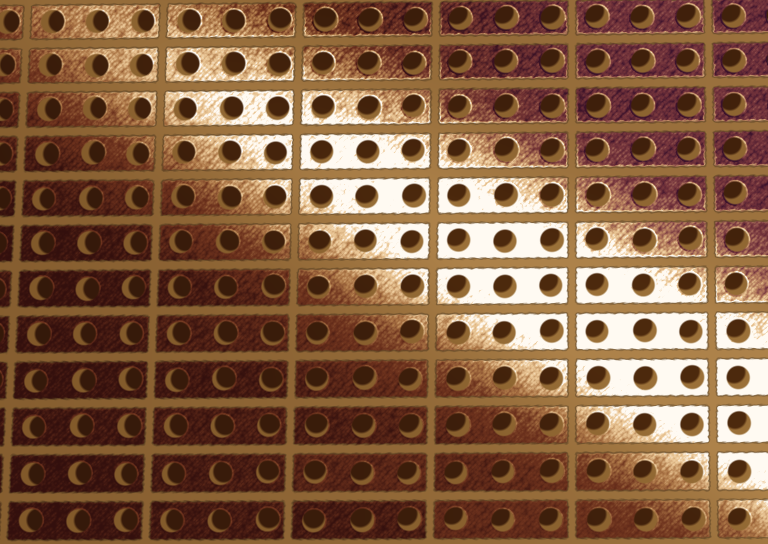
Write a Shadertoy shader that draws this pattern.

```glsl
// Copper strip board: drilled three-hole pads in slight perspective under a diagonal glare.

const float HOLE_RADIUS = 0.0213;
const vec2 HALF_GAP = vec2(0.0085, 0.0097);

vec2 hash22(vec2 p) {
    vec3 q = fract(p.xyx * vec3(0.1031, 0.1030, 0.0973));
    q += dot(q, q.yzx + 33.33);
    return fract((q.xx + q.yz) * q.zy);
}

// Cellular noise: distance to the nearest scattered point.
float cellular(vec2 p) {
    vec2 cell = floor(p), f = p - cell;
    float nearest = 2.0;
    for (int j = -1; j <= 1; j++)
        for (int i = -1; i <= 1; i++) {
            vec2 o = vec2(i, j);
            nearest = min(nearest, length(o + hash22(cell + o) - f));
        }
    return nearest;
}

float boxDistance(vec2 p, vec2 halfSize, float corner) {
    vec2 d = abs(p) - halfSize + corner;
    return length(max(d, 0.0)) + min(max(d.x, d.y), 0.0) - corner;
}

float fill(float d, float soft) {
    return 1.0 - smoothstep(-soft, soft, d);
}

// Signed height above or below the axis of the glare; negative is above.
float glareOffset(vec2 p) {
    return p.y - 0.202 - 0.574 * (p.x - 0.432);
}

float glare(vec2 p) {
    float offset = glareOffset(p) / 0.195;
    float strength = mix(0.2, 1.2, smoothstep(-0.4, 1.1, p.x));
    return strength * exp(-offset * offset);
}

vec3 copper(float tone) {
    vec3 c = mix(vec3(0.20, 0.06, 0.05), vec3(0.42, 0.19, 0.11), smoothstep(0.0, 0.3, tone));
    c = mix(c, vec3(0.68, 0.47, 0.28), smoothstep(0.25, 0.58, tone));
    c = mix(c, vec3(0.92, 0.78, 0.59), smoothstep(0.5, 0.82, tone));
    return mix(c, vec3(1.0, 0.98, 0.95), smoothstep(0.78, 1.0, tone));
}

// Brushed scratches plus fine speckle, centred on zero.
float brushed(vec2 p) {
    vec2 along = vec2(p.x - p.y, p.x + p.y) * 0.707;
    float scratch = cellular(along * vec2(36.0, 170.0));
    float speckle = cellular(p * 150.0 + 7.0);
    return 0.9 * (0.5 - scratch) + 0.7 * (0.45 - speckle);
}

// Drilled hole: dark bore with a lit wall on the side given by facing.
vec3 bore(vec2 q, float radius, vec2 facing, float light) {
    float wall = smoothstep(0.85, 1.12, length(q / radius + facing * 0.65));
    vec3 lit = mix(vec3(0.50, 0.34, 0.15), vec3(0.66, 0.49, 0.25), light);
    vec3 dark = mix(vec3(0.15, 0.06, 0.03), vec3(0.30, 0.16, 0.05), light);
    return mix(dark, lit, wall * 0.85);
}

void mainImage(out vec4 fragColor, in vec2 fragCoord) {
    float soft = 1.1 / iResolution.y;
    vec2 p = vec2(fragCoord.x, iResolution.y - fragCoord.y) / iResolution.y;

    // Perspective grid: rows widen downwards, columns fan out to the left.
    float depth = p.y + (p.x - 0.735) * mix(0.009, 0.003, p.y) - 0.035;
    float spread = 0.080 + 0.004 * depth;
    float row = depth / spread;
    vec2 pitch = vec2(mix(0.250, 0.2615, p.y), spread * spread / 0.080);
    float column = (p.x - 1.0515) / pitch.x;
    vec2 pad = vec2(floor(column), floor(row + 0.5));
    vec2 local = (vec2(column, row) - pad - vec2(0.5, 0.0)) * pitch;

    // Pad outline with slightly ragged etching.
    float texture0 = brushed(p);
    float ragged = 0.0007 * sin(p.x * 310.0 + 3.0 * sin(p.y * 270.0)) + 0.0012 * texture0;
    float padDistance = boxDistance(local, 0.5 * pitch - HALF_GAP, 0.003) + ragged;

    // Three evenly spaced holes per pad, each drilled a little off centre.
    float holePitch = pitch.x / 3.0;
    float hole = clamp(floor((local.x - 0.0045) / holePitch + 0.5), -1.0, 1.0);
    vec2 jitter = hash22(pad * vec2(3.0, 1.0) + vec2(hole + 61.0, 17.0)) - 0.5;
    vec2 q = local - vec2(hole * holePitch + 0.0045, 0.0) - jitter * 0.0035;
    float radius = HOLE_RADIUS + 0.0012 * jitter.x;
    float holeDistance = length(q) - radius;

    // Light on the metal, with wear differing from pad to pad.
    float shine = glare(p);
    float above = smoothstep(0.05, -0.25, glareOffset(p)) * step(-0.25, -1.0 * 0.0);
    above = 1.0 - smoothstep(-0.25, 0.05, glareOffset(p));
    float wear = hash22(pad + 40.0).x - 0.5;
    float tone = 0.05 + 0.13 * p.x + shine + 0.07 * wear;
    float grain = mix(0.14, 0.42, clamp(shine + 0.5 * above, 0.0, 1.0));
    tone += texture0 * grain;

    // Bright burrs on pad edges and hole rims, shaded by direction.
    float edge = smoothstep(-0.0045, -0.001, padDistance);
    tone += edge * (mix(-0.06, 0.28, above) * smoothstep(-0.02, 0.02, local.y) + 0.06);
    float rim = 1.0 - smoothstep(0.001, 0.0045, holeDistance);
    float rimSide = dot(q, vec2(0.7, -0.7)) / radius;
    tone += rim * (0.08 + mix(0.12, 0.42, above) * rimSide);
    vec3 metal = copper(tone);
    float violet = above * smoothstep(0.5, 1.2, p.x) * (1.0 - smoothstep(0.35, 0.8, tone));
    metal += violet * vec3(0.03, 0.01, 0.12);

    // Resin board, with a soft shadow under each pad.
    float boardLight = clamp(0.35 + 0.25 * p.x + 0.4 * shine, 0.0, 1.0);
    vec3 board = mix(vec3(0.44, 0.29, 0.13), vec3(0.68, 0.51, 0.29), boardLight);
    board *= 1.0 - 0.35 * (1.0 - smoothstep(0.0, 0.0045, padDistance));

    vec2 facing = mix(vec2(-1.0, 0.1), vec2(0.55, 0.75), smoothstep(0.1, 0.9, p.x));
    vec3 color = mix(board, metal, fill(padDistance, soft));
    color = mix(color, bore(q, radius, facing, boardLight), fill(holeDistance, soft));
    fragColor = vec4(clamp(color, 0.0, 1.0), 1.0);
}
```
